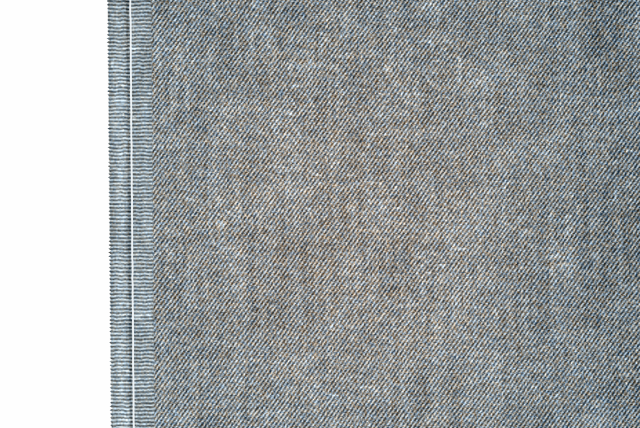
Write a Shadertoy shader that draws this texture.

```glsl
// Grey twill cloth with a striped selvage and a pale stitch line, lying on white.

float hash(vec2 p) {
    vec3 q = fract(vec3(p.xyx) * 0.1031);
    q += dot(q, q.yzx + 33.33);
    return fract((q.x + q.y) * q.z);
}

float noise(vec2 p) {
    vec2 i = floor(p), f = fract(p);
    f = f * f * (3.0 - 2.0 * f);
    return mix(mix(hash(i), hash(i + vec2(1, 0)), f.x),
               mix(hash(i + vec2(0, 1)), hash(i + vec2(1, 1)), f.x), f.y);
}

float cloudy(vec2 p) {
    float sum = 0.0, amp = 0.5;
    for (int i = 0; i < 4; i++) {
        sum += amp * noise(p);
        p = p * 2.03 + 17.0;
        amp *= 0.5;
    }
    return sum;
}

float band(float x, float center, float width) {
    float d = (x - center) / width;
    return exp(-d * d);
}

// Steep diagonal ribs, broken up by the crossing threads
float twill(vec2 p) {
    vec2 q = p + 0.003 * vec2(noise(p * 14.0), noise(p * 12.0 + 40.0));
    float rib = sin(6.2832 * (q.x * 98.0 - q.y * 70.0));
    float thread = sin(6.2832 * q.y * 128.0);
    float grain = noise(p * vec2(310.0, 330.0)) - 0.5;
    return 0.17 * rib * (1.0 + 0.25 * thread) + grain * 0.34;
}

// Fine horizontal cords, with darker margins and a pale raised strip
float selvage(vec2 p, float x) {
    float wave = p.y * 114.0 + 0.3 * noise(vec2(x * 90.0, p.y * 20.0));
    float cord = sin(6.2832 * wave) * 0.19;
    float grain = (noise(p * vec2(260.0, 320.0)) - 0.5) * 0.22;
    float relief = 0.08 * band(x, 0.277, 0.013) - 0.16 * band(x, 0.298, 0.004)
                 - 0.05 * band(x, 0.253, 0.004) + 0.03 * band(x, 0.332, 0.014);
    return cord + grain + relief + 0.035;
}

void mainImage(out vec4 fragColor, in vec2 fragCoord) {
    vec2 p = fragCoord / iResolution.y;
    float px = 1.0 / iResolution.y;
    // The cloth leans slightly to the right toward the bottom
    float x = p.x - 0.008 * (1.0 - p.y);

    // Broad light: warm middle, cool margins, shaded right side
    vec2 fromMiddle = (p - vec2(0.83, 0.48)) / vec2(0.52, 0.58);
    float warmth = exp(-dot(fromMiddle, fromMiddle));
    float level = 0.55 + 0.015 * warmth - 0.06 * smoothstep(1.1, 1.5, p.x);
    level -= 0.02 * smoothstep(0.7, 1.0, p.y);

    // Uneven yarn: faint blotches and long streaks along both threads
    level += 0.11 * (cloudy(p * vec2(15.0, 11.0)) - 0.47);
    level += 0.08 * (noise(p * vec2(100.0, 8.0)) - 0.5);
    level += 0.06 * (noise(p * vec2(10.0, 115.0) + 8.0) - 0.5);

    // Pale slubs scattered over the cloth
    float slub = smoothstep(0.75, 0.97, noise(p * vec2(80.0, 105.0) + 71.0));
    slub *= smoothstep(0.42, 0.65, noise(p * vec2(13.0, 11.0) + 23.0));
    level += 0.15 * slub;

    float hem = 1.0 - smoothstep(0.350, 0.356, x);
    float weave = mix(twill(p), selvage(p, x), hem);
    float value = clamp(level + weave, 0.16, 0.97);

    // Warm middle and blue grey margins
    vec3 cool = vec3(-0.034, 0.005, 0.024);
    vec3 warm = vec3(0.018, 0.001, -0.018);
    vec3 tint = mix(cool, warm, warmth * (1.0 - 0.9 * hem));
    tint += vec3(-0.016, 0.005, 0.016) * smoothstep(0.45, 0.8, value);

    // Threads catch the light in blue and amber specks
    float fleck = noise(p * vec2(320.0, 300.0) + 19.0) - 0.5;
    tint += vec3(0.15, 0.0, -0.16) * fleck * (1.0 - 0.5 * hem);
    vec3 color = vec3(value) + tint;

    // Gap between the two halves of the selvage
    float seamX = x - 0.3045 - 0.0008 * (noise(vec2(p.y * 60.0, 3.0)) - 0.5);
    float seam = 1.0 - smoothstep(0.0018 - px * 0.4, 0.0022 + px * 0.6, abs(seamX));
    color = mix(color, vec3(0.95, 0.97, 0.98), seam * 0.95);

    // Slightly frayed outer edge
    float fray = 0.0025 * sin(6.2832 * p.y * 114.0) * noise(vec2(p.y * 70.0, 9.0));
    float edge = x - 0.252 - fray;
    color = mix(vec3(0.995), color, smoothstep(-px, px, edge));
    fragColor = vec4(clamp(color, 0.0, 1.0), 1.0);
}
```
